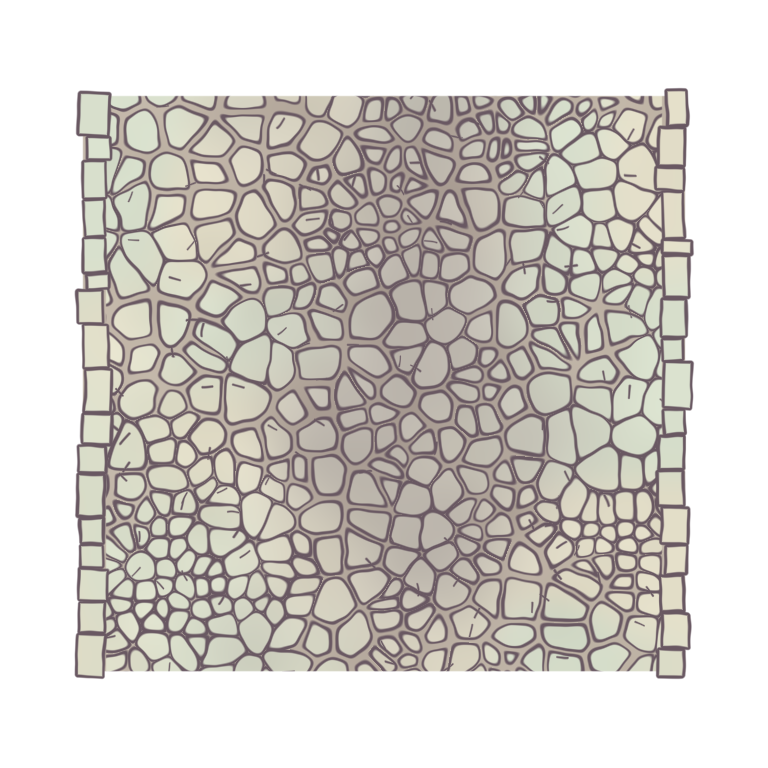
This texture is drawn by a Shadertoy shader. Its source:

```glsl
// Hand-inked crazy paving on a white sheet, edged by two columns of kerb blocks.
// Stones are rounded Voronoi cells of two sizes, inset to leave mortar, washed with
// soft tints that darken toward the middle. All noise wraps on the unit canvas.

const vec3 PAPER = vec3(1.0);
const vec3 INK = vec3(0.41, 0.345, 0.385);
const vec3 MORTAR = vec3(0.755, 0.71, 0.655);
const vec3 STONE_GREEN = vec3(0.845, 0.875, 0.80);
const vec3 STONE_CREAM = vec3(0.89, 0.87, 0.785);
const vec3 STONE_GREY = vec3(0.735, 0.71, 0.675);
const vec3 SHADE = vec3(0.86, 0.845, 0.86);
const vec2 PANEL_MIN = vec2(0.108, 0.126);
const vec2 PANEL_MAX = vec2(0.892, 0.875);
const float GRID = 20.0;         // coarse stone cells across the canvas
const float SPLIT = 0.31;        // share of cells broken into four pebbles
const float ROUNDING = 0.05;     // corner softness, in cells
const float MAX_GAP = 0.0056;    // widest stone inset
const float PEN = 0.0017;        // half width of ink lines
const float KERB_ROWS = 17.0;
const float KERB_X = 0.122;      // kerb centre, mirrored on the right

vec3 hash(vec2 p) {
    vec3 q = fract(vec3(p.xyx) * vec3(0.1031, 0.1030, 0.0973));
    q += dot(q, q.yxz + 33.33);
    return fract((q.xxy + q.yzz) * q.zyx);
}

// Value noise with a whole number of periods over the canvas
vec3 noise(vec2 p, float n) {
    vec2 i = floor(p * n), f = fract(p * n);
    f = f * f * (3.0 - 2.0 * f);
    vec3 a = mix(hash(mod(i, n) + n), hash(mod(i + vec2(1, 0), n) + n), f.x);
    vec3 b = mix(hash(mod(i + vec2(0, 1), n) + n), hash(mod(i + 1.0, n) + n), f.x);
    return mix(a, b, f.y);
}

bool isSplit(vec2 cell) {
    vec2 c = mod(cell, GRID);
    float cluster = noise((c + 0.5) / GRID, 6.0).x;
    return hash(c + 7.0).z + 0.9 * (0.5 - cluster) < SPLIT;
}

vec2 site(vec2 cell, int k, bool pebbles) {
    vec2 jitter = hash(mod(cell, GRID) + 41.0 * float(k + 1)).xy - 0.5;
    if (!pebbles) return cell + 0.5 + 0.75 * jitter;
    return cell + 0.25 + 0.5 * vec2(k % 2, k / 2) + 0.38 * jitter;
}

// x: distance to the stone's rounded border, y: stone id, z: 1 for pebbles
vec3 stones(vec2 p) {
    vec2 q = p * GRID, base = floor(q), home = q;
    float best = 1e3, id = 0.0, small = 0.0, sum = 1e-9;
    for (int pass = 0; pass < 2; pass++)
    for (int n = 0; n < 25; n++) {
        vec2 cell = base + vec2(n % 5, n / 5) - 2.0;
        bool pebbles = isSplit(cell);
        int count = pebbles ? 4 : 1;
        for (int k = 0; k < count; k++) {
            vec2 s = site(cell, k, pebbles);
            float d = distance(q, s);
            if (pass == 0) {
                if (d < best) {
                    best = d;
                    home = s;
                    small = pebbles ? 1.0 : 0.0;
                    id = hash(mod(cell, GRID) + 13.0 * float(k + 2)).x;
                }
            } else if (distance(s, home) > 1e-4) {
                float edge = dot(0.5 * (s + home) - q, normalize(s - home));
                sum += exp(-edge / ROUNDING);
            }
        }
    }
    return vec3(-ROUNDING * log(sum) / GRID, id, small);
}

// Short stray pen ticks
float ticks(vec2 p) {
    vec2 q = p * 26.0;
    float d = 1.0;
    for (int n = 0; n < 9; n++) {
        vec2 cell = floor(q) + vec2(n % 3, n / 3) - 1.0;
        vec3 h = hash(mod(cell, 26.0) + 90.0);
        if (h.z > 0.3) continue;
        vec2 dir = vec2(cos(h.z * 60.0), sin(h.z * 60.0));
        vec2 v = q - cell - h.xy;
        d = min(d, length(v - dir * clamp(dot(v, dir), -0.18, 0.18)));
    }
    return d / 26.0;
}

void mainImage(out vec4 fragColor, in vec2 fragCoord) {
    vec2 uv = fragCoord / iResolution.xy;
    float aa = 1.0 / min(iResolution.x, iResolution.y);
    vec2 p = uv + 0.008 * (noise(uv, 16.0).xy - 0.5) + 0.0035 * (noise(uv, 60.0).xy - 0.5);
    float pen = PEN * (0.7 + 0.6 * noise(uv, 32.0).z);

    // Watercolour wash
    vec3 wash = noise(uv, 7.0), blotch = noise(uv, 15.0);
    float reach = length((uv - vec2(0.53, 0.54)) * vec2(1.1, 0.5));
    float dusk = 1.0 - smoothstep(0.04, 0.36, reach + 0.16 * (wash.x - 0.5));
    vec3 light = mix(STONE_GREEN, STONE_CREAM, smoothstep(0.25, 0.75, wash.y));

    // Stones, mortar and ink
    vec3 stone = stones(p);
    float gap = MAX_GAP * smoothstep(0.3, 0.6, noise(p, 9.0).z) * (0.45 + 0.7 * stone.y);
    float d = stone.x - gap * mix(1.0, 0.6, stone.z);
    vec3 face = mix(light, STONE_GREY, dusk) + 0.035 * (stone.y - 0.5) + 0.04 * (blotch.x - 0.5);
    vec3 mortar = MORTAR * mix(vec3(1.0), SHADE, dusk) + 0.04 * (blotch.y - 0.5);
    float side = abs(uv.x - 0.5);
    float inField = 1.0 - smoothstep(-aa, aa, side - 0.362);
    vec3 col = mix(mortar, face, smoothstep(-aa, aa, d) * inField);
    float line = min(abs(d), ticks(p) + 0.0005);
    col = mix(col, INK, (1.0 - smoothstep(pen - aa, pen + aa, line)) * inField);
    vec2 outside = max(PANEL_MIN - uv, uv - PANEL_MAX);
    col = mix(col, PAPER, smoothstep(-aa, aa, max(outside.x, outside.y)));

    // Kerb blocks, stacked with uneven heights and offsets
    float right = step(0.5, uv.x), pitch = 0.764 / KERB_ROWS;
    float row = floor((uv.y - 0.118) / pitch);
    for (float k = -1.0; k <= 1.0; k++) {
        float i = row + k;
        if (i < 0.0 || i >= KERB_ROWS) continue;
        vec3 h = hash(vec2(i + 3.0, 20.0 + 9.0 * right));
        float lo = i + (i > 0.0 ? 0.7 * (h.x - 0.5) : 0.0);
        float hi = i + 1.0;
        if (hi < KERB_ROWS) hi += 0.7 * (hash(vec2(i + 4.0, 20.0 + 9.0 * right)).x - 0.5);
        vec2 centre = vec2(mix(KERB_X, 1.0 - KERB_X, right) + 0.012 * (h.y - 0.5),
                           0.118 + 0.5 * (lo + hi) * pitch);
        vec2 v = mix(uv, p, 0.6) - centre;
        v += 0.12 * (h.z - 0.5) * vec2(-v.y, v.x);
        vec2 b = abs(v) - vec2(0.013 + 0.007 * h.z, 0.5 * (hi - lo) * pitch - 0.001) + 0.002;
        float block = length(max(b, 0.0)) + min(max(b.x, b.y), 0.0) - 0.002;
        vec3 top = light + 0.03 * (h.y - 0.5);
        col = mix(col, top, 1.0 - smoothstep(-aa, aa, block));
        col = mix(col, INK, 1.0 - smoothstep(pen - aa, pen + aa, abs(block) - 0.0003));
    }
    fragColor = vec4(col, 1.0);
}
```
